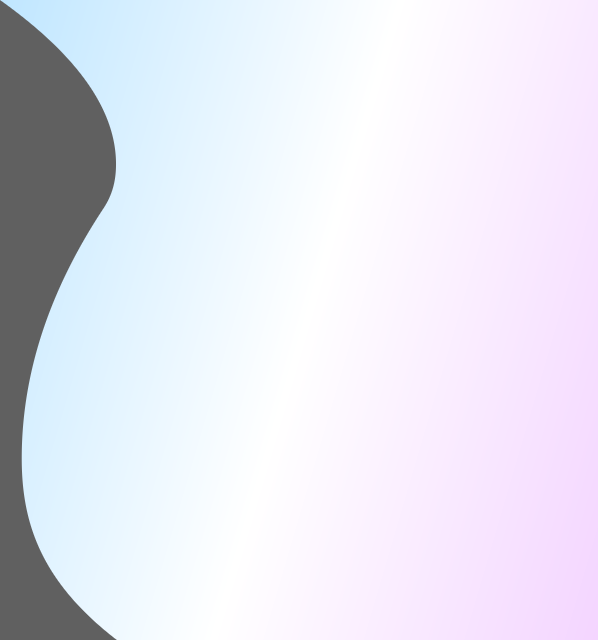
This background is drawn by a Shadertoy shader. Its source:

```glsl
// A pale diagonal wash from sky blue through white to lilac, with a flat
// grey wave along the left side. The wave's edge is a chain of Hermite
// curves giving x as a function of depth; lengths are in canvas heights.

// Cubic from point a to point b, each given as (depth, x, slope).
float hermite(vec3 a, vec3 b, float depth) {
    float span = b.x - a.x;
    float t = clamp((depth - a.x) / span, 0.0, 1.0);
    float u = 1.0 - t;
    return mix(a.y, b.y, t * t * (3.0 - 2.0 * t))
         + span * t * u * (a.z * u - b.z * t);
}

float waveEdge(float depth) {
    vec3 top    = vec3(0.0, 0.0, 1.4);
    vec3 crest  = vec3(0.2565, 0.181, 0.0);
    vec3 bend   = vec3(0.3255, 0.1615, -0.66);
    vec3 trough = vec3(0.7161, 0.0339, 0.0);
    vec3 bottom = vec3(1.0, 0.1823, 1.3);
    if (depth < crest.x) return hermite(top, crest, depth);
    if (depth < bend.x) return hermite(crest, bend, depth);
    if (depth < trough.x) return hermite(bend, trough, depth);
    return hermite(trough, bottom, depth);
}

vec3 wash(vec2 p) {
    // Signed offset from the slanted white ridge
    float offset = p.x + 0.293 * p.y - 0.625;
    vec3 sky = vec3(0.75, 0.902, 1.0);
    vec3 lilac = vec3(0.955, 0.835, 1.0);
    return offset < 0.0
        ? mix(vec3(1.0), sky, min(-offset / 0.625, 1.0))
        : mix(vec3(1.0), lilac, min(offset / 0.6, 1.0));
}

void mainImage(out vec4 fragColor, in vec2 fragCoord) {
    // Scale both axes so the layout fills the canvas; y points down
    vec2 p = fragCoord / iResolution.xy;
    p = vec2(p.x * 0.933, 1.0 - p.y);

    // Grey wave with a one-pixel soft edge
    float gap = p.x - waveEdge(p.y);
    float pixel = length(vec2(dFdx(gap), dFdy(gap)));
    float open = clamp(gap / pixel + 0.5, 0.0, 1.0);
    fragColor = vec4(mix(vec3(0.376), wash(p), open), 1.0);
}
```
